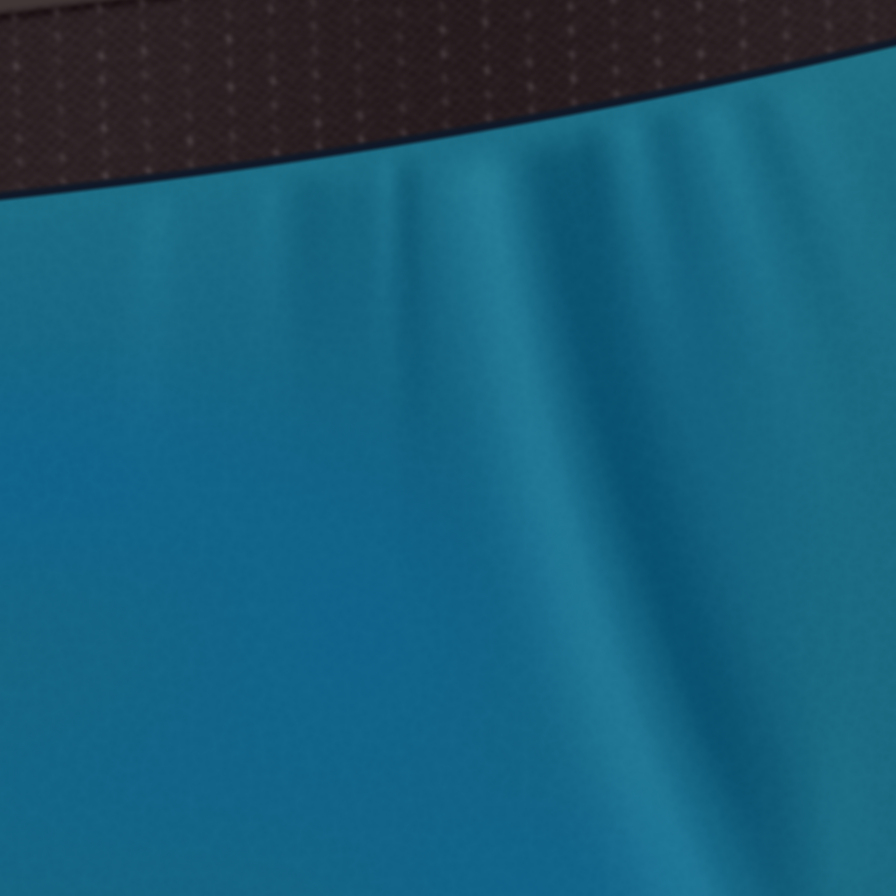
Reproduce this texture procedurally as a WebGL 1 fragment shader.

```glsl
precision highp float;
uniform vec2 u_resolution;

vec2 hash2(vec2 p) {
  return fract(sin(vec2(dot(p, vec2(127.1, 311.7)), dot(p, vec2(269.5, 183.3)))) * 4375.85);
}

// Distance to the nearest scattered cell centre
float cellular(vec2 p) {
  vec2 cell = floor(p), f = fract(p);
  float nearest = 2.0;
  for (int j = -1; j <= 1; j++) {
    for (int i = -1; i <= 1; i++) {
      vec2 o = vec2(float(i), float(j));
      nearest = min(nearest, length(o + hash2(cell + o) - f));
    }
  }
  return nearest;
}

// Bell curve with separate widths on its left and right
float bell(float x, float leftWidth, float rightWidth) {
  float t = x / (x < 0.0 ? leftWidth : rightWidth);
  return exp(-t * t);
}

float blob(vec2 p, vec2 centre, vec2 radius) {
  vec2 q = (p - centre) / radius;
  return exp(-dot(q, q));
}

// Short pleat hanging from the seam, fading with depth
float pleat(float x, float depth, float start, float slant, float width, float reach) {
  float spread = width * (1.0 + 2.0 * depth);
  float fade = smoothstep(0.0, 0.04, depth) * exp(-pow(depth / reach, 2.0));
  return bell(x - start - slant * depth, spread, spread) * fade;
}

float seamHeight(float x) {
  return 0.776 + 0.109 * x + 0.063 * x * x;
}

vec3 fabric(vec2 p) {
  float depth = max(seamHeight(p.x) - p.y, 0.0);
  vec3 colour = vec3(0.085, 0.400, 0.515);

  // Broad blue and teal drifts
  float blue = 0.9 * blob(p, vec2(0.02, 0.47), vec2(0.25, 0.12))
             + 0.8 * blob(p, vec2(0.40, 0.30), vec2(0.22, 0.22))
             + 0.7 * blob(p, vec2(0.60, 0.0), vec2(0.20, 0.12))
             + 0.4 * blob(p, vec2(0.10, 0.12), vec2(0.25, 0.12));
  colour += blue * vec3(-0.025, -0.008, 0.038);
  colour += vec3(0.025, 0.035, 0.015) * exp(-depth * 9.0);
  colour += vec3(0.015, 0.015, -0.005) * smoothstep(0.75, 1.0, p.x);

  // Long diagonal ridge with a shaded valley on its right
  float d = 0.82 - p.y;
  float across = p.x - (0.54 + 0.14 * d + 0.18 * d * d);
  float below = smoothstep(0.0, 0.06, depth);
  float shade = 0.85 * bell(across, 0.045 + 0.03 * d, 0.028 + 0.01 * d) * below;
  shade -= 0.95 * bell(across - 0.075 - 0.035 * d, 0.035, 0.075) * below
         * (1.0 - 0.45 * smoothstep(0.6, 0.85, d));
  shade -= 0.35 * bell(across + 0.12, 0.08, 0.05) * below * exp(-d * d * 6.0);

  // Gathered pleats: lit crests, then shaded troughs
  shade += 0.35 * pleat(p.x, depth, 0.175, -0.05, 0.020, 0.22);
  shade += 0.30 * pleat(p.x, depth, 0.300, 0.00, 0.016, 0.16);
  shade += 0.60 * pleat(p.x, depth, 0.430, 0.01, 0.014, 0.25);
  shade += 0.60 * pleat(p.x, depth, 0.695, 0.18, 0.018, 0.25);
  shade += 0.55 * pleat(p.x, depth, 0.790, 0.28, 0.020, 0.35);
  shade += 0.35 * pleat(p.x, depth, 0.885, 0.35, 0.025, 0.30);
  shade -= 0.40 * pleat(p.x, depth, 0.345, 0.02, 0.022, 0.22);
  shade -= 0.50 * pleat(p.x, depth, 0.455, 0.01, 0.015, 0.26);
  shade -= 0.35 * pleat(p.x, depth, 0.655, 0.12, 0.014, 0.14);
  shade -= 0.50 * pleat(p.x, depth, 0.735, 0.20, 0.018, 0.24);
  shade -= 0.35 * pleat(p.x, depth, 0.835, 0.35, 0.018, 0.25);
  shade += 0.35 * blob(p, vec2(0.93, 0.03), vec2(0.04, 0.14));
  colour += shade * vec3(0.050, 0.080, 0.075);

  // Fine mottled weave
  float mottle = cellular(p * 75.0) + 0.6 * cellular(p * 150.0 + 7.0) - 0.78;
  return colour + mottle * vec3(0.010, 0.014, 0.013);
}

vec3 band(vec2 p) {
  float height = p.y - seamHeight(p.x);
  vec3 colour = vec3(0.163, 0.122, 0.132) + 0.012 * sin(p.x * 7.0 + 1.0);
  colour += 0.025 * (cellular(p * vec2(70.0, 95.0)) - 0.45);

  // Columns of knitted stitches
  vec2 grid = vec2(p.x / 0.0475 + height * 0.8, height / 0.027);
  vec2 q = (fract(grid) - 0.5) * vec2(0.0475, 0.027);
  float strength = 0.5 + hash2(floor(grid)).x;
  colour += 0.065 * strength * blob(q, vec2(0.0), vec2(0.0045, 0.006));
  colour += 0.008 * sin(grid.x * 18.85) * sin(grid.y * 12.57);

  // Worn upper rim in the left corner
  float rim = p.y - 0.981 - 0.12 * p.x;
  colour -= 0.06 * bell(rim, 0.006, 0.006);
  return mix(colour, vec3(0.25, 0.21, 0.21), smoothstep(0.0, 0.012, rim));
}

void main() {
  vec2 p = gl_FragCoord.xy / u_resolution;
  float height = p.y - seamHeight(p.x);
  vec3 seam = vec3(0.055, 0.095, 0.155);
  vec3 colour = mix(fabric(p), seam, smoothstep(-0.003, 0.004, height));
  colour = mix(colour, band(p), smoothstep(0.005, 0.014, height));
  gl_FragColor = vec4(colour, 1.0);
}
```
